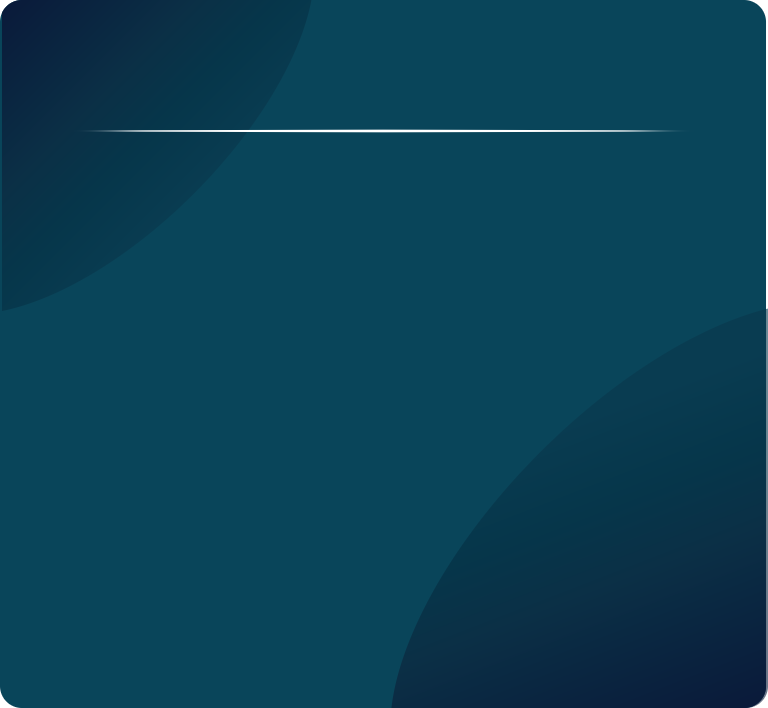
Reproduce this background procedurally as a Shadertoy shader.

```glsl
// Teal rounded card with two navy gradient domes in opposite corners and a thin tapered white rule.

#define ASPECT 1.0847
#define CORNER_RADIUS 0.031
#define RIGHT_MARGIN 0.0028
#define RULE_CENTER vec2(0.541, 0.815)
#define RULE_HALF_LENGTH 0.442
#define RULE_HALF_WIDTH 0.0019
#define TEAL vec3(0.037, 0.270, 0.352)
#define NAVY vec3(0.038, 0.098, 0.225)
#define SLATE vec3(0.042, 0.188, 0.275)
#define DEEP_TEAL vec3(0.022, 0.212, 0.292)
#define RIM_TEAL vec3(0.036, 0.235, 0.318)

// Coverage of a shape from its signed distance, softened over one pixel.
float coverage(float dist, float pixel) {
    return clamp(0.5 - dist / pixel, 0.0, 1.0);
}

float roundedBox(vec2 p, vec2 halfSize, float radius) {
    vec2 q = abs(p) - halfSize + radius;
    return length(max(q, 0.0)) + min(max(q.x, q.y), 0.0) - radius;
}

// Half ellipse facing diagonally out of a corner; p is measured inward from it.
float cornerDome(vec2 p, vec2 radii, vec2 center) {
    vec2 diagonal = vec2(p.x - p.y, p.x + p.y) * 0.70711 - center;
    vec2 q = vec2(diagonal.x, max(diagonal.y, 0.0)) / radii;
    float len = length(q);
    float slope = length(q / radii) / max(len, 0.001);
    return (len - 1.0) / max(slope, 0.1);
}

// Four-stop gradient from the dark corner to the dome rim.
vec3 domeColor(float t) {
    vec3 color = mix(NAVY, SLATE, clamp(t / 0.52, 0.0, 1.0));
    color = mix(color, DEEP_TEAL, clamp((t - 0.52) / 0.22, 0.0, 1.0));
    return mix(color, RIM_TEAL, clamp((t - 0.74) / 0.26, 0.0, 1.0));
}

void mainImage(out vec4 fragColor, in vec2 fragCoord) {
    vec2 canvas = vec2(ASPECT, 1.0);
    vec2 p = fragCoord / iResolution.xy * canvas;
    float pixel = 1.0 / iResolution.y;

    // Card body, leaving a hairline margin on the right.
    vec2 cardSize = canvas - vec2(RIGHT_MARGIN, 0.0);
    float card = coverage(roundedBox(p - 0.5 * cardSize, 0.5 * cardSize, CORNER_RADIUS), pixel);
    float frame = coverage(roundedBox(p - 0.5 * canvas, 0.5 * canvas, CORNER_RADIUS), pixel);
    vec3 color = mix(vec3(1.0), TEAL, card);

    // Upper left dome, set in slightly from the left edge.
    vec2 fromTop = vec2(p.x, 1.0 - p.y);
    float upper = coverage(cornerDome(fromTop, vec2(0.374, 0.171), vec2(0.0, 0.216)), pixel);
    upper *= coverage(RIGHT_MARGIN - p.x, pixel) * card;
    color = mix(color, domeColor(dot(fromTop, vec2(0.707)) / 0.385), upper);

    // Lower right dome, translucent where it spills over the margin.
    vec2 fromBottom = vec2(ASPECT - p.x, p.y);
    float lower = coverage(cornerDome(fromBottom, vec2(0.466, 0.213), vec2(-0.028, 0.270)), pixel);
    lower *= frame * mix(0.6, 1.0, card);
    color = mix(color, domeColor(dot(fromBottom, vec2(0.36, 0.93)) / 0.475), lower);

    // Rule that thins and fades toward both ends.
    vec2 fromRule = abs(p - RULE_CENTER);
    float taper = clamp(1.0 - fromRule.x / RULE_HALF_LENGTH, 0.0, 1.0);
    float halfWidth = RULE_HALF_WIDTH * sqrt(taper);
    float rule = clamp((halfWidth - fromRule.y) / pixel + 0.5, 0.0, 1.0);
    rule *= smoothstep(0.0, 0.25, taper);
    color = mix(color, vec3(1.0), rule);

    fragColor = vec4(color, 1.0);
}
```
